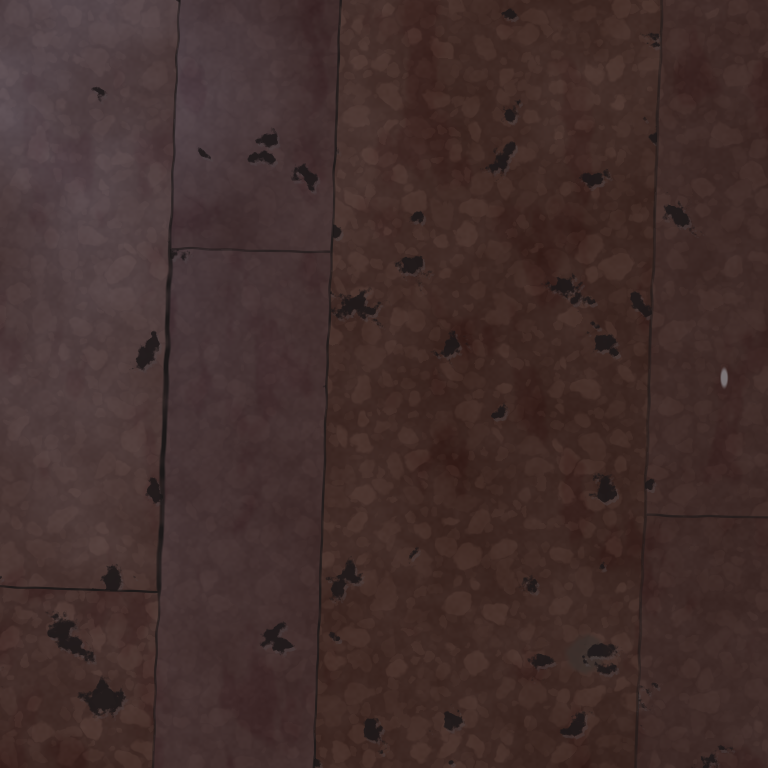
Write a WebGL 1 fragment shader that draws this texture.

```glsl
precision highp float;
// Worn red-brown stone floor: four leaning columns of slabs with thin dark joints.
// Pebbly chips come from warped cell noise, ragged pits from scattered discs
// eroded by fbm, and a cool window sheen falls from the upper left.
uniform vec2 u_resolution;

float hash(vec2 p) {
  return fract(sin(dot(p, vec2(127.1, 311.7))) * 43758.5453);
}

vec2 hash2(vec2 p) {
  return vec2(hash(p), hash(p + 37.3));
}

float noise(vec2 p) {
  vec2 i = floor(p), f = fract(p);
  f = f * f * (3.0 - 2.0 * f);
  return mix(mix(hash(i), hash(i + vec2(1, 0)), f.x),
             mix(hash(i + vec2(0, 1)), hash(i + vec2(1, 1)), f.x), f.y);
}

float fbm(vec2 p) {
  float sum = 0.0, amp = 0.53;
  for (int i = 0; i < 4; i++) {
    sum += amp * noise(p);
    p = mat2(1.6, 1.2, -1.2, 1.6) * p + 7.1;
    amp *= 0.5;
  }
  return sum;
}

// Rounded stone chips: x is coverage, y is the tone of the nearest chip
vec2 chips(vec2 p) {
  p += 0.75 * (vec2(fbm(p * 1.3), fbm(p * 1.3 + 19.0)) - 0.5);
  vec2 cell = floor(p);
  float nearest = 9.0, tone = 0.0;
  for (int y = -1; y <= 1; y++) {
    for (int x = -1; x <= 1; x++) {
      vec2 c = cell + vec2(x, y);
      vec2 d = p - c - 0.15 - 0.7 * hash2(c);
      float angle = 6.28 * hash(c + 5.7);
      d = mat2(cos(angle), sin(angle), -sin(angle), cos(angle)) * d;
      float edge = length(d * vec2(1.0, 1.35)) - mix(0.2, 0.55, hash(c + 11.0));
      if (edge < nearest) {
        nearest = edge;
        tone = hash(c + 23.0);
      }
    }
  }
  return vec2(1.0 - smoothstep(-0.07, 0.07, nearest), tone);
}

// Scattered ragged cavities, 0 for sound stone and 1 for the hole
float pits(vec2 p, float density) {
  vec2 cell = floor(p * 11.0);
  float ragged = fbm(p * 75.0), hole = 0.0;
  for (int y = -1; y <= 1; y++) {
    for (int x = -1; x <= 1; x++) {
      vec2 c = cell + vec2(x, y);
      vec2 d = p * 11.0 - c - hash2(c + 3.0);
      d = mat2(0.8, 0.6, -0.6, 0.8) * d * mix(vec2(0.7, 1.5), vec2(1.5, 0.7), hash(c + 8.0));
      float radius = mix(0.15, 0.52, pow(hash(c + 14.0), 1.5));
      float body = 0.55 * (1.0 - length(d) / radius) + ragged - 0.76;
      hole = max(hole, smoothstep(-0.02, 0.14, body) * step(hash(c + 29.0), density));
    }
  }
  return hole;
}

float line(float d, float width) {
  return 1.0 - smoothstep(width * 0.4, width * 1.5, abs(d));
}

void main() {
  vec2 uv = gl_FragCoord.xy / u_resolution;
  float wobble = 0.003 * (noise(uv * 40.0) - 0.5);
  float s = uv.x - 0.034 * uv.y + wobble;
  float column = step(0.199, s) + step(0.409, s) + step(0.828, s);

  // Each column has its own cross joint, chip contrast and pit density
  float joint = -1.0, chipAmount = 1.0, density = 0.48;
  if (column < 0.5) { joint = 0.236 - 0.035 * uv.x; chipAmount = 0.6; density = 0.3; }
  else if (column < 1.5) { joint = 0.681 - 0.02 * uv.x; chipAmount = 0.4; density = 0.2; }
  else if (column > 2.5) { joint = 0.337 - 0.01 * uv.x; chipAmount = 0.65; density = 0.25; }
  float above = step(joint, uv.y + wobble);
  if (column < 0.5 && above < 0.5) chipAmount = 1.0;
  vec2 p = uv + 3.7 * vec2(column, above);

  // Matrix, two sizes of chip and cloudy staining
  vec2 large = chips(p * 27.0);
  vec2 small = chips(p * 52.0 + 40.0);
  float chip = max(large.x * (0.3 + 0.7 * large.y), 0.65 * small.x * small.y);
  float cloud = fbm(p * 7.0) - 0.5;
  vec3 color = mix(vec3(0.248, 0.165, 0.145), vec3(0.305, 0.213, 0.187),
                   mix(0.38, chip, chipAmount));
  color += 0.07 * cloud + 0.035 * (fbm(p * 38.0) - 0.5);
  color += 0.014 * (noise(uv * 210.0) - 0.5);
  color -= vec3(0.02, 0.028, 0.024) * smoothstep(0.56, 0.72, fbm(p * vec2(20.0, 12.0) + 60.0));
  if (column == 1.0) color += vec3(-0.012, -0.002, 0.014);
  if (column == 3.0) color += vec3(-0.008, -0.004, 0.004);

  // Cool sheen, broken by the uneven polish
  vec2 fromWindow = (uv - vec2(0.03, 1.0)) * vec2(2.1, 0.95);
  float sheen = exp(-2.7 * dot(fromWindow, fromWindow)) * (0.9 + 0.6 * cloud);
  color += vec3(0.075, 0.107, 0.15) * sheen;
  color *= 1.0 - 0.08 * smoothstep(0.3, 1.0, uv.x) * (1.0 - 0.5 * uv.y);

  // Grey filler spot and one pale splinter
  float spot = length(uv - vec2(0.763, 0.148)) + 0.012 * (fbm(uv * 60.0) - 0.5);
  color = mix(color, vec3(0.23, 0.19, 0.175), 0.8 - 0.8 * smoothstep(0.017, 0.029, spot));
  vec2 splinter = (uv - vec2(0.943, 0.508)) * vec2(2.6, 1.0);
  color = mix(color, vec3(0.48, 0.45, 0.46), 1.0 - smoothstep(0.008, 0.016, length(splinter)));

  // Pits with a faint lit rim
  float hole = pits(p, density);
  float rim = max(pits(p + vec2(-0.003, 0.004), density) - hole, 0.0);
  color = mix(color, vec3(0.31, 0.28, 0.29), 0.4 * rim);
  color = mix(color, vec3(0.105, 0.088, 0.092), 0.85 * hole);

  // Joints: the first is widest beside the tall left slab
  float wide = smoothstep(0.22, 0.24, uv.y) * (1.0 - smoothstep(0.6, 0.75, uv.y));
  float seam = line(s - 0.199, 0.0016 + 0.0017 * wide) * (0.65 + 0.3 * wide);
  seam = max(seam, 0.75 * line(s - 0.409, 0.0016));
  seam = max(seam, 0.5 * line(s - 0.828, 0.0019));
  seam = max(seam, (column < 0.5 ? 0.85 : 0.6) * line(uv.y + wobble - joint, 0.0016));
  seam *= 0.65 + 0.55 * noise(uv * 65.0);
  color = mix(color, vec3(0.105, 0.09, 0.09), min(seam, 1.0));
  gl_FragColor = vec4(color, 1.0);
}
```
